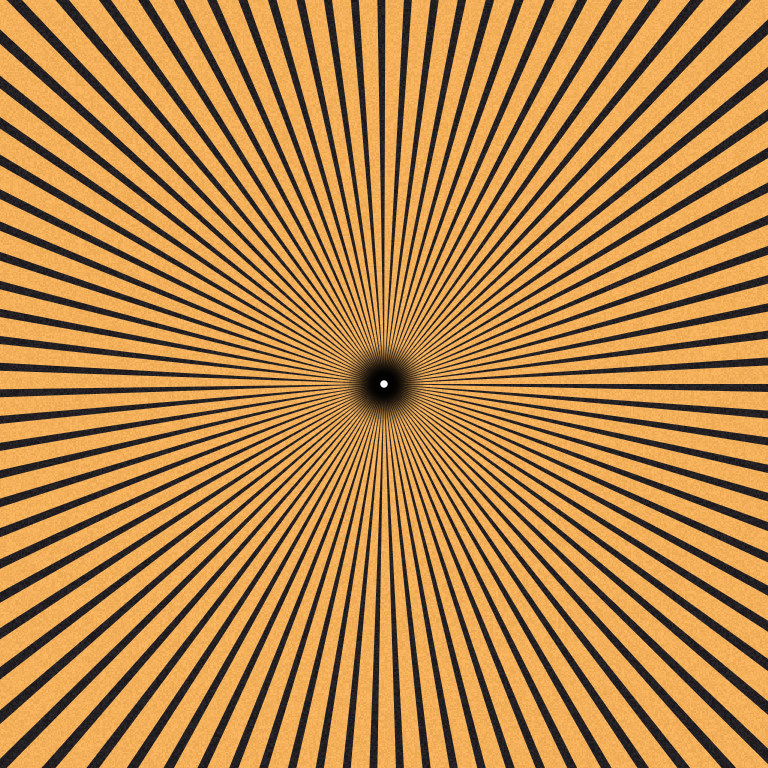
Write a WebGL 1 fragment shader that draws this pattern.

```glsl
precision highp float;

uniform vec2 u_resolution;

#define RAY_COUNT 91.0
#define RAY_DUTY 0.3
#define HUB_INNER 0.012
#define HUB_OUTER 0.060
#define DOT_RADIUS 0.0048
#define GRAIN_CELLS 512.0
#define GRAIN_AMOUNT 0.07
#define AMBER vec3(0.955, 0.690, 0.350)
#define INK vec3(0.135, 0.122, 0.135)
#define HUB_COLOR vec3(0.012, 0.009, 0.006)

const float TAU = 6.2831853;

float hash(vec2 p) {
  vec3 q = fract(vec3(p.xyx) * 0.1031);
  q += dot(q, q.yzx + 33.33);
  return fract((q.x + q.y) * q.z);
}

// Running integral of a pulse train that is dark at the end of each period
float pulseIntegral(float x) {
  return floor(x) * RAY_DUTY + max(fract(x) - (1.0 - RAY_DUTY), 0.0);
}

// Box-filtered ray coverage, which settles to an even tone near the hub
float rayCoverage(vec2 p, float radius, float pixel) {
  float phase = atan(p.y, p.x) / TAU * RAY_COUNT;
  float width = pixel * RAY_COUNT / (TAU * max(radius, pixel));
  float a = pulseIntegral(phase - 0.5 * width);
  float b = pulseIntegral(phase + 0.5 * width);
  return clamp((b - a) / width, 0.0, 1.0);
}

void main() {
  float side = min(u_resolution.x, u_resolution.y);
  float pixel = 1.0 / side;
  vec2 p = (gl_FragCoord.xy - 0.5 * u_resolution) / side;
  float radius = length(p);

  // Rays
  vec3 color = mix(AMBER, INK, rayCoverage(p, radius, pixel));

  // Fine paper grain
  float grain = hash(floor((p + 0.5) * GRAIN_CELLS) + 7.0) - 0.5;
  color += grain * GRAIN_AMOUNT;

  // Dark hub and bright centre dot
  color = mix(HUB_COLOR, color, smoothstep(HUB_INNER, HUB_OUTER, radius));
  float dotMask = clamp((DOT_RADIUS - radius) / pixel + 0.5, 0.0, 1.0);
  color = mix(color, vec3(1.0), dotMask);

  gl_FragColor = vec4(clamp(color, 0.0, 1.0), 1.0);
}
```
